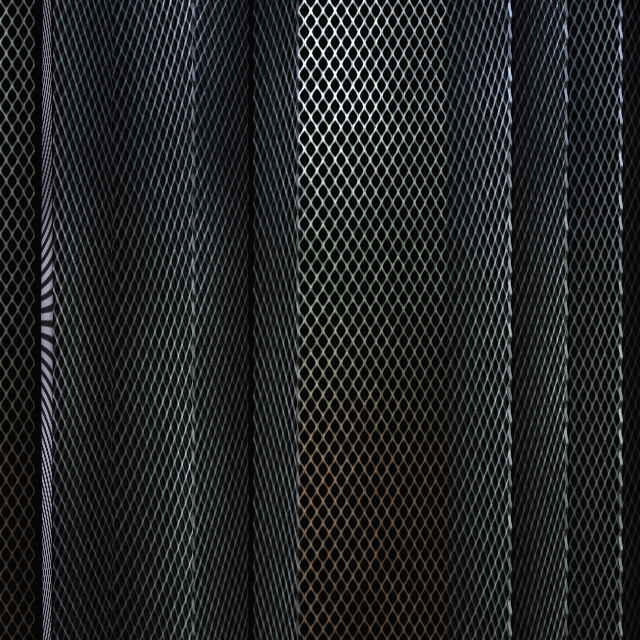
A WebGL 1 fragment shader for this texture:

```glsl
precision highp float;
uniform vec2 u_resolution;

const float TAU = 6.2831853;
const float ROWS = 30.0;
const vec3 SHADOW = vec3(0.022, 0.023, 0.025);
const vec3 SILVER = vec3(0.80, 0.85, 0.87);
const vec3 SAGE = vec3(0.56, 0.62, 0.55);
const vec3 BRONZE = vec3(0.48, 0.39, 0.31);
const vec3 BLUE_STEEL = vec3(0.62, 0.68, 0.79);
const vec3 STEEL = vec3(0.62, 0.66, 0.67);
const vec3 LILAC = vec3(0.56, 0.53, 0.60);

float hash(vec2 p) {
  return fract(sin(dot(p, vec2(127.1, 311.7))) * 43758.545);
}

float noise(vec2 p) {
  vec2 i = floor(p);
  vec2 f = fract(p);
  f = f * f * (3.0 - 2.0 * f);
  return mix(mix(hash(i), hash(i + vec2(1.0, 0.0)), f.x),
             mix(hash(i + vec2(0.0, 1.0)), hash(i + 1.0), f.x), f.y);
}

float band(float x, float left, float right, float soft) {
  return smoothstep(left - soft, left + soft, x)
       * (1.0 - smoothstep(right - soft, right + soft, x));
}

// One family of parallel wires; density is the phase gradient per canvas unit.
float wire(float phase, vec2 density, float halfWidth, float soft) {
  float d = abs(fract(phase) - 0.5) / length(density);
  return 1.0 - smoothstep(halfWidth - soft, halfWidth + soft, d);
}

// Diamond mesh with steep joints; lean favours one wire direction.
float mesh(vec2 cell, vec2 density, float slope, float lean, float halfWidth, float soft) {
  float bend = cell.y - 0.035 * sin(2.0 * TAU * cell.y);
  float falling = wire(cell.x + bend, density + vec2(slope, 0.0), halfWidth, soft);
  float rising = wire(cell.x - bend, density - vec2(slope, 0.0), halfWidth, soft);
  float glint = 0.82 + 0.18 * cos(2.0 * TAU * cell.y);
  float wear = 0.8 + 0.4 * hash(floor(cell * 2.0));
  return max(falling * (1.0 - max(lean, 0.0)), rising * (1.0 + min(lean, 0.0))) * glint * wear;
}

// A fold of mesh between two edges; tilt fans its rows away from mid height.
vec3 fold(vec3 under, vec2 p, vec2 span, float columns, float tilt, float lean,
          vec2 light, vec3 tint, float soft) {
  float width = span.y - span.x;
  float t = (p.x - span.x) / width;
  float fan = tilt * (p.y - 0.5);
  vec2 density = vec2(columns / width, ROWS);
  vec2 cell = vec2(columns * mix(t, t * t, 0.10), p.y * ROWS + fan * t);
  float halfWidth = mix(0.0016, 0.00135, abs(lean));
  float front = mesh(cell, density, fan / width, lean, halfWidth, soft);

  // Dim rear layer seen through oblique folds.
  vec2 rearCell = cell * vec2(0.91, 1.0) + vec2(0.35, 0.28 + 0.8 * t);
  float rear = mesh(rearCell, density, fan / width, -lean, halfWidth, soft) * abs(lean);

  float shade = mix(light.x, light.y, smoothstep(0.0, 1.0, t));
  shade *= 0.72 + 0.5 * noise(p * vec2(9.0, 5.0) + columns);
  vec3 color = SHADOW + tint * shade * max(front, 0.4 * rear);
  float scallop = 0.0008 * sin(TAU * ROWS * p.y);
  return mix(under, color, band(p.x + scallop, span.x, span.y, soft));
}

// Cut rim of a fold: a chain of short bright links.
vec3 rim(vec3 color, vec2 p, float x, float strength, vec3 tint, float soft) {
  float row = p.y * ROWS;
  float center = x + 0.0012 * sin(TAU * row);
  float link = smoothstep(0.12, 0.3, fract(row)) * (1.0 - smoothstep(0.75, 0.95, fract(row)));
  float wear = 0.6 + 0.5 * hash(vec2(floor(row), x * 91.0));
  float line = band(p.x, center - 0.0022, center + 0.0022, soft);
  return mix(color, tint * wear * 1.15, line * strength * (0.25 + 0.75 * link));
}

// Rolled border whose ribs twist away from mid height.
vec3 rolledStrip(vec3 color, vec2 p, float soft) {
  float t = (p.x - 0.063) / 0.02;
  float rib = 0.5 + 0.5 * sin(TAU * (p.y * 54.0 - t * (p.y - 0.5) * 16.0));
  float curve = sqrt(max(0.0, 1.0 - pow(2.0 * t - 1.0, 2.0)));
  float reach = 0.006 * abs(p.y - 0.5);
  vec3 strip = LILAC * (0.2 + 0.85 * smoothstep(0.15, 0.7, rib)) * (0.45 + 0.55 * curve);
  strip *= 0.7 + 0.5 * noise(vec2(2.0, p.y * 7.0));
  return mix(color, strip, band(p.x, 0.064 + reach, 0.083 - reach, soft));
}

void main() {
  vec2 p = gl_FragCoord.xy / u_resolution;
  float soft = 0.75 / min(u_resolution.x, u_resolution.y);

  // Reflected light: cool above, warm below.
  vec3 warm = mix(BRONZE, SAGE, smoothstep(0.22, 0.58, p.y));
  warm = mix(warm, SILVER, smoothstep(0.58, 0.86, p.y));
  warm *= 0.82 + 0.18 * smoothstep(0.0, 0.3, p.y);
  vec3 cool = mix(STEEL, BLUE_STEEL, smoothstep(0.5, 0.95, p.y));
  cool *= 0.8 + 0.2 * smoothstep(0.0, 0.35, p.y);

  vec3 color = SHADOW;
  color = fold(color, p, vec2(-0.01, 0.054), 3.5, 0.0, 0.05, vec2(0.72, 0.55), warm, soft);
  color = fold(color, p, vec2(0.083, 0.176), 8.0, 4.0, -0.45, vec2(0.68, 0.38), cool, soft);
  color = fold(color, p, vec2(0.176, 0.302), 10.0, -4.0, 0.4, vec2(0.42, 1.0), cool, soft);
  color = fold(color, p, vec2(0.302, 0.388), 8.0, 4.0, 0.5, vec2(0.72, 0.35), cool, soft);
  color = fold(color, p, vec2(0.396, 0.466), 7.0, -3.0, -0.5, vec2(0.48, 0.72), cool, soft);
  color = fold(color, p, vec2(0.466, 0.697), 13.0, 0.0, 0.04, vec2(1.15, 0.72), warm, soft);
  color = fold(color, p, vec2(0.697, 0.797), 8.0, -3.0, 0.35, vec2(0.52, 0.92), cool, soft);
  color = fold(color, p, vec2(0.803, 0.885), 8.0, 3.0, 0.6, vec2(0.30, 0.82), cool, soft);
  color = fold(color, p, vec2(0.890, 0.970), 6.0, -1.0, 0.2, vec2(0.55, 0.72), cool, soft);
  color = fold(color, p, vec2(0.974, 1.010), 3.0, 1.0, 0.4, vec2(0.22, 0.12), cool, soft);

  color = rolledStrip(color, p, soft);
  color = rim(color, p, 0.302, 0.45, cool, soft);
  color = rim(color, p, 0.466, 0.45, cool, soft);
  color = rim(color, p, 0.797, 0.9, cool, soft);
  color = rim(color, p, 0.885, 0.75, cool, soft);
  color = rim(color, p, 0.970, 0.9, cool, soft);
  gl_FragColor = vec4(color, 1.0);
}
```
